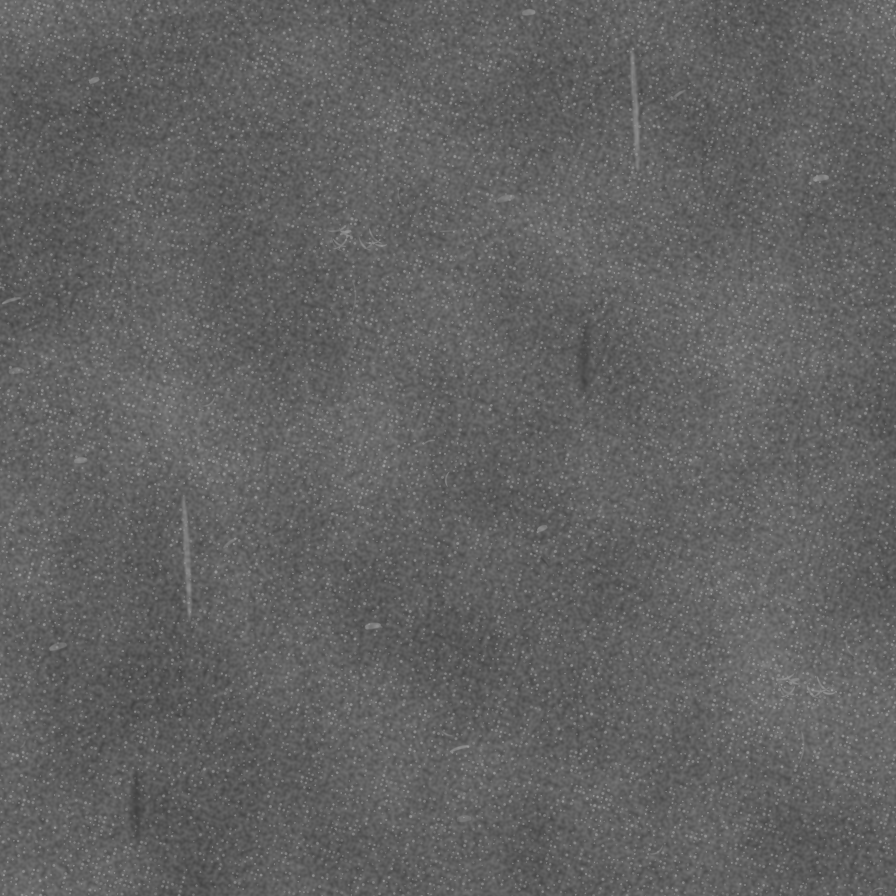
A Shadertoy shader for this texture:

```glsl
// Worn dark grey concrete: cloudy blotches, fine pale grit, chips and scratches.
#define BASE_GREY 0.377
#define BLOTCH_SCALE 3.5
#define BLOTCH_CONTRAST 0.075
#define GRAIN_SCALE 215.0
#define GRAIN_CONTRAST 0.085
#define SPECK_SCALE 195.0
#define SPECK_SHARE 0.34
#define SPECK_GAIN 0.11
#define CHIP_GREY 0.62
#define DARK_GREY 0.22
#define CHIP_COUNT 8
#define HAIR_COUNT 11

vec2 hash2(vec2 p) {
    vec3 q = fract(p.xyx * vec3(0.1031, 0.1030, 0.0973));
    q += dot(q, q.yzx + 33.33);
    return fract((q.xx + q.yz) * q.zy);
}

mat2 rotation(float angle) {
    float c = cos(angle), s = sin(angle);
    return mat2(c, s, -s, c);
}

float cornerGradient(vec2 cell, vec2 offset) {
    float angle = 6.2832 * hash2(cell).x;
    return dot(vec2(cos(angle), sin(angle)), offset);
}

float gradientNoise(vec2 p) {
    vec2 i = floor(p), f = p - i;
    vec2 u = f * f * f * (f * (f * 6.0 - 15.0) + 10.0);
    vec2 e = vec2(1, 0);
    return mix(mix(cornerGradient(i, f), cornerGradient(i + e, f - e), u.x),
               mix(cornerGradient(i + e.yx, f - e.yx), cornerGradient(i + 1.0, f - 1.0), u.x), u.y);
}

float fbm(vec2 p) {
    float sum = 0.0, gain = 1.0;
    for (int i = 0; i < 5; i++) {
        sum += gain * gradientNoise(p);
        p = rotation(0.6) * p * 2.03 + 17.3;
        gain *= 0.56;
    }
    return sum;
}

// Soft round grit, one dot at most in each cell
float specks(vec2 p, float share) {
    vec2 cell = floor(p);
    vec2 pick = hash2(cell + 71.0), place = hash2(cell + 213.0);
    float radius = mix(0.25, 0.5, pick.y);
    vec2 center = mix(vec2(radius), vec2(1.0 - radius), place);
    float dot1 = smoothstep(radius, radius * 0.3, length(p - cell - center));
    return dot1 * step(pick.x, share) * mix(0.6, 1.5, place.x);
}

// Tapered, slightly bent stroke, repeated in a half-drop layout
float stroke(vec2 p, vec2 center, float angle, vec2 halfSize, float soft, float bend) {
    vec2 d = fract(p - center + 0.5) - 0.5;
    vec2 shifted = fract(p - center) - 0.5;
    if (dot(shifted, shifted) < dot(d, d)) d = shifted;
    d = d * rotation(angle);
    float along = d.x / halfSize.x;
    float taper = max(1.0 - along * along, 0.0);
    float edge = abs(d.y + bend * halfSize.x * along * along) - halfSize.y * sqrt(taper);
    return smoothstep(soft, -soft, edge) * smoothstep(0.0, 0.35, taper);
}

void mainImage(out vec4 fragColor, in vec2 fragCoord) {
    vec2 p = fragCoord / min(iResolution.x, iResolution.y);
    float soft = max(0.0011, 0.6 / min(iResolution.x, iResolution.y));

    // Clouds, faint brushed streaks and grain
    float blotch = fbm(p * BLOTCH_SCALE + 4.7);
    float streaks = gradientNoise(p * vec2(9, 55)) + gradientNoise(p * vec2(50, 6) + 31.0);
    float grain = gradientNoise(rotation(0.4) * p * GRAIN_SCALE + 9.0)
                + 0.7 * gradientNoise(rotation(1.1) * p * GRAIN_SCALE * 0.55 + 40.0);
    float grey = BASE_GREY + BLOTCH_CONTRAST * blotch + 0.014 * streaks + GRAIN_CONTRAST * grain;
    grey += SPECK_GAIN * specks(rotation(0.27) * p * SPECK_SCALE + 300.0, SPECK_SHARE + 0.15 * blotch);

    float wear = 0.75 + 0.6 * gradientNoise(p * 130.0);

    // Dark vertical hairlines and one broad smudge
    float dark = 0.0;
    for (int i = 0; i < 9; i++) {
        vec2 a = hash2(vec2(i, 11)), b = hash2(vec2(i, 12));
        vec2 size = vec2(mix(0.025, 0.08, b.x), 0.0012);
        dark = max(dark, 0.3 * stroke(p, a, 1.57 + 0.06 * (b.y - 0.5), size, 0.002, 0.03));
    }
    dark = max(dark, 0.75 * stroke(p, vec2(0.652, 0.6), 1.57, vec2(0.042, 0.005), 0.006, 0.02));
    dark = max(dark, 0.6 * stroke(p, vec2(0.104, 0.877), -0.7, vec2(0.013, 0.0012), soft, 0.15));
    grey = mix(grey, DARK_GREY, dark * wear);

    // Pale lens-shaped chips
    float pale = 0.0;
    for (int i = 0; i < CHIP_COUNT; i++) {
        vec2 a = hash2(vec2(i, 21)), b = hash2(vec2(i, 22)), c = hash2(vec2(i, 23));
        vec2 size = vec2(mix(0.006, 0.013, b.x), mix(0.0014, 0.0036, b.y));
        pale = max(pale, mix(0.35, 0.95, c.y) * stroke(p, a, mix(0.1, 0.75, c.x), size, soft, 0.1));
    }

    // Thin curved hairs
    for (int i = 0; i < HAIR_COUNT; i++) {
        vec2 a = hash2(vec2(i, 31)), b = hash2(vec2(i, 32)), c = hash2(vec2(i, 33));
        vec2 size = vec2(mix(0.006, 0.02, b.x * b.x), 0.0009);
        pale = max(pale, mix(0.25, 0.7, c.y) * stroke(p, a, 3.14 * c.x, size, soft, b.y - 0.5));
    }

    // Crumbled cluster of short cracks
    for (int i = 0; i < 9; i++) {
        vec2 a = hash2(vec2(i, 41)) - 0.5, b = hash2(vec2(i, 42));
        vec2 center = vec2(0.402, 0.733) + a * vec2(0.05, 0.02);
        vec2 size = vec2(mix(0.004, 0.012, b.x), 0.0011);
        pale = max(pale, 0.75 * stroke(p, center, 2.2 + 1.8 * b.y, size, soft, 0.3));
    }

    // Long pale upright scratch
    pale = max(pale, 0.65 * stroke(p, vec2(0.709, 0.878), -1.52, vec2(0.075, 0.0032), 0.002, 0.01));
    grey = mix(grey, CHIP_GREY, clamp(pale * wear, 0.0, 1.0));

    fragColor = vec4(vec3(clamp(grey, 0.0, 1.0)), 1.0);
}
```
